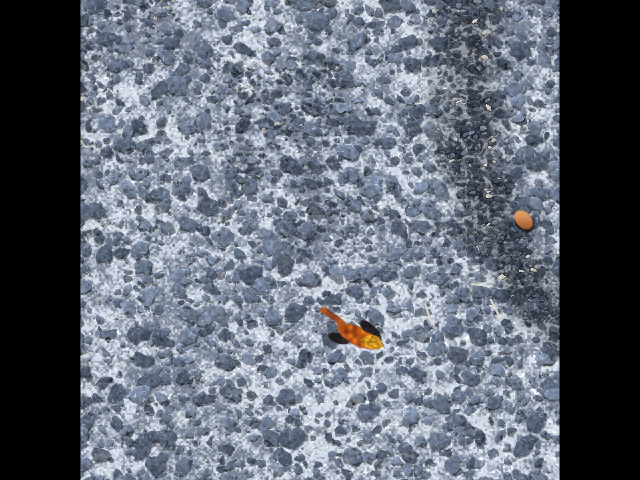
Reproduce this texture procedurally as a Shadertoy shader.

```glsl
// Weathered blue-grey asphalt with loose gravel, a seed, twigs and an amber insect, between black side bars.

float hash(vec2 p) {
    return fract(sin(dot(p, vec2(127.1, 311.7))) * 43758.5453);
}

float noise(vec2 p) {
    vec2 i = floor(p), f = fract(p);
    f = f * f * (3.0 - 2.0 * f);
    return mix(mix(hash(i), hash(i + vec2(1, 0)), f.x),
               mix(hash(i + vec2(0, 1)), hash(i + 1.0), f.x), f.y);
}

mat2 turn(float a) {
    return mat2(cos(a), sin(a), -sin(a), cos(a));
}

float fbm(vec2 p) {
    float sum = 0.0, amp = 0.5;
    for (int i = 0; i < 4; i++) {
        sum += amp * noise(p);
        p = p * turn(0.6) * 2.03 + 17.0;
        amp *= 0.5;
    }
    return sum / 0.94;
}

// Scattered angular stones: x = depth inside the rim, y = random tone, z = height across the stone
vec3 stones(vec2 p, float keep) {
    vec2 cell = floor(p);
    vec3 best = vec3(-2.0, 0.0, 0.0);
    for (int k = 0; k < 9; k++) {
        vec2 id = cell + vec2(k % 3 - 1, k / 3 - 1);
        if (hash(id + 7.3) > keep) continue;
        vec2 d = p - id - 0.15 - 0.7 * vec2(hash(id + 1.7), hash(id + 4.1));
        float radius = mix(0.28, 0.62, hash(id + 2.9));
        float height = dot(d, vec2(-0.35, 0.94)) / radius;
        d *= turn(1.8 * (hash(id + 9.2) - 0.5));
        d.y *= 1.2 + 0.6 * hash(id + 5.6);
        float rim = length(d) * 0.88;
        for (int s = 0; s < 6; s++) {
            float a = 1.047 * (float(s) + 0.7 * hash(id + float(s) * 3.1));
            rim = max(rim, dot(d, vec2(cos(a), sin(a))) * (0.85 + 0.4 * hash(id - float(s))));
        }
        float depth = 1.0 - rim / radius;
        if (depth > best.x) best = vec3(depth, hash(id), height);
    }
    return best;
}

float ellipse(vec2 p, vec2 centre, vec2 radius, float angle) {
    return smoothstep(1.12, 0.85, length((p - centre) * turn(angle) / radius));
}

float stroke(vec2 p, vec2 a, vec2 b, float width) {
    vec2 q = p - a, ab = b - a;
    float d = length(q - ab * clamp(dot(q, ab) / dot(ab, ab), 0.0, 1.0));
    return smoothstep(width + 0.001, width - 0.001, d);
}

// Lays one layer of embedded stones over the surface, dusted with mortar
vec3 embed(vec3 col, vec2 p, float scale, float keep, float dust) {
    vec3 s = stones(p * scale, keep);
    float shadow = stones((p + vec2(-0.001, 0.0035)) * scale, keep).x;
    col *= 1.0 - 0.4 * smoothstep(-0.05, 0.15, shadow);
    vec3 stone = mix(vec3(0.31, 0.355, 0.43), vec3(0.51, 0.57, 0.67), s.y);
    stone *= 0.97 + 0.13 * s.z + 0.3 * (noise(p * 130.0) - 0.5);
    stone += 0.09 * smoothstep(0.22, 0.05, s.x) * smoothstep(-0.2, 0.7, s.z);
    float cover = smoothstep(0.0, 0.14, s.x - 0.45 * max(dust - 0.52, 0.0));
    return mix(col, stone, cover * (1.0 - 0.6 * smoothstep(0.55, 0.8, dust)));
}

void mainImage(out vec4 fragColor, in vec2 fragCoord) {
    vec2 p = (fragCoord - 0.5 * iResolution.xy) / iResolution.y;
    vec2 rough = p + 0.007 * (vec2(noise(p * 75.0), noise(p * 75.0 + 40.0)) - 0.5);
    float dust = fbm(p * 38.0 + 9.0);
    float speck = noise(p * 240.0);

    // Pale mortar
    float pale = dust + 0.45 * (speck - 0.5) + 0.3 * (noise(p * 7.0) - 0.5);
    vec3 col = mix(vec3(0.49, 0.53, 0.60), vec3(0.82, 0.85, 0.90), smoothstep(0.2, 0.8, pale));

    // Embedded stones, small below large
    col = embed(col, rough + 3.7, 48.0, 0.5, dust);
    col = embed(col, rough, 23.0, 0.6, dust);

    // Gravel drift curving down the right side, with looser patches elsewhere
    float bend = max(0.25 - p.y, 0.0);
    float drift = smoothstep(0.1, 0.02, abs(p.x - 0.31 - bend * bend) + 0.06 * (fbm(p * 18.0) - 0.5));
    float patches = smoothstep(0.55, 0.8, noise(p * 6.0 + 2.0)) * smoothstep(-0.25, 0.15, p.y);
    float loose = max(drift, 0.6 * patches);
    col *= 1.0 - 0.3 * drift;
    vec3 grit = stones(rough * 75.0, 0.12 + 0.75 * loose);
    vec3 gritCol = mix(vec3(0.20, 0.23, 0.29), vec3(0.56, 0.61, 0.69), grit.y * grit.y);
    gritCol = mix(gritCol, vec3(0.86, 0.83, 0.78), step(0.93, grit.y));
    col *= 1.0 - 0.4 * smoothstep(-0.4, 0.0, grit.x) * loose;
    col = mix(col, gritCol * (1.0 + 0.16 * grit.z), smoothstep(0.0, 0.3, grit.x) * (0.35 + 0.6 * loose));

    // Dark pits and bright mineral specks
    col *= 1.0 - 0.45 * smoothstep(0.68, 0.86, fbm(p * 85.0 + 31.0));
    col += 0.2 * smoothstep(0.8, 0.97, noise(p * 190.0 + 60.0)) + 0.12 * (speck - 0.5);

    // Twigs and seed
    float twigs = max(stroke(p, vec2(0.219, -0.134), vec2(0.233, -0.174), 0.0022),
                  max(stroke(p, vec2(0.356, -0.125), vec2(0.377, -0.165), 0.0025),
                      stroke(p, vec2(0.316, -0.092), vec2(0.358, -0.096), 0.002)));
    col = mix(col, vec3(0.87, 0.85, 0.80), 0.9 * twigs);
    col *= 1.0 - 0.6 * ellipse(p, vec2(0.426, 0.037), vec2(0.024, 0.018), -0.8);
    vec3 seedCol = mix(vec3(0.62, 0.36, 0.20), vec3(0.88, 0.62, 0.40), smoothstep(0.02, 0.06, p.y));
    col = mix(col, seedCol, ellipse(p, vec2(0.424, 0.042), vec2(0.023, 0.016), -0.8));

    // Insect: wing shadows, tail, mottled body and golden head
    float shade = max(ellipse(p, vec2(0.04, -0.205), vec2(0.024, 0.011), -0.3),
                      ellipse(p, vec2(0.106, -0.19), vec2(0.030, 0.012), -0.8));
    col = mix(col, vec3(0.10, 0.08, 0.09), 0.9 * shade);
    vec3 amber = mix(vec3(0.50, 0.17, 0.06), vec3(0.93, 0.50, 0.14), noise(p * 110.0));
    col = mix(col, amber, 0.85 * stroke(rough, vec2(0.008, -0.147), vec2(0.07, -0.19), 0.007));
    col = mix(col, amber, ellipse(rough, vec2(0.078, -0.2), vec2(0.047, 0.019), -0.5));
    col = mix(col, vec3(0.80, 0.58, 0.13) * (0.7 + 0.6 * speck),
              ellipse(rough, vec2(0.109, -0.214), vec2(0.024, 0.014), -0.3));

    // Black side bars
    float inside = smoothstep(0.5, 0.498, abs(p.x));
    fragColor = vec4(clamp(col, 0.0, 1.0) * inside, 1.0);
}
```
